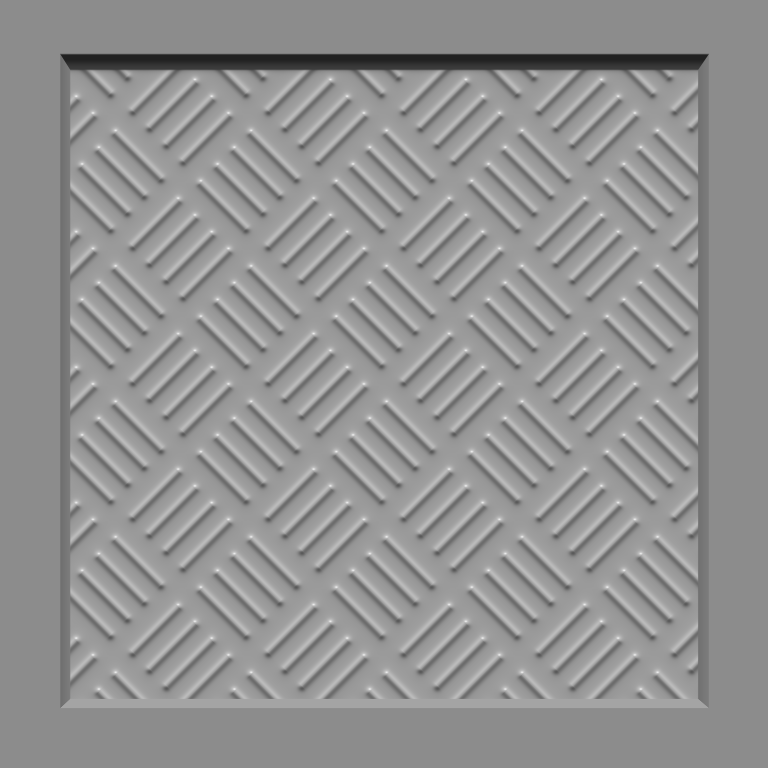
This texture map is drawn by a WebGL 2 fragment shader. Its source:

```glsl
#version 300 es
precision highp float;
// Steel tread plate: groups of four raised bars, alternating in diagonal
// direction, sunk in a plain frame with a mitred bevel. Bars are summed as
// soft ridges whose slope is lit from straight above.

uniform vec2 u_resolution;
out vec4 fragColor;

// Lit slope of one group of four bars; q is relative to the group centre.
// x: sharp ridge, y: faint wide halo.
vec2 barGroup(vec2 q, vec2 along) {
    vec2 across = vec2(-along.y, along.x);
    vec2 slope = vec2(0.0);
    for (int i = 0; i < 4; i++) {
        vec2 r = q - across * (float(i) - 1.5) * 0.175;
        r -= along * clamp(dot(r, along), -0.235, 0.235);
        float d2 = dot(r, r);
        slope.x += r.y / 0.02 * exp(0.5 - 0.5 * d2 / (0.02 * 0.02));
        slope.y += r.y / 0.045 * exp(0.5 - 0.5 * d2 / (0.045 * 0.045));
    }
    return slope;
}

float treadPlate(vec2 uv) {
    vec2 p = (uv - 0.5) / 0.1764;
    vec2 falling = fract(p + vec2(0.5, 0.0)) - 0.5;
    vec2 rising = fract(p + vec2(0.0, 0.5)) - 0.5;
    vec2 slope = barGroup(falling, vec2(0.7071, -0.7071))
               + barGroup(rising, vec2(0.7071, 0.7071));

    // Lit flanks, dark flanks, and a glint on the upper bar ends
    float lit = max(slope.x, 0.0);
    float dark = max(-slope.x, 0.0);
    return 0.605 + 0.15 * lit - 0.24 * dark + 0.15 * pow(lit, 8.0) + 0.025 * slope.y;
}

void main() {
    vec2 uv = gl_FragCoord.xy / u_resolution;

    // Depth into the bevel from each side: 0 at the outer rim, 1 at the plate
    float left = (uv.x - 0.0785) / 0.0130;
    float right = (0.9230 - uv.x) / 0.0140;
    float bottom = (uv.y - 0.0780) / 0.0120;
    float top = (0.9295 - uv.y) / 0.0205;
    float sides = min(left, right);
    float depth = min(sides, min(bottom, top));
    float soft = 0.75 / (0.0135 * min(u_resolution.x, u_resolution.y));

    // Bevel faces joined along the mitres
    float bevel = left < right ? mix(0.43, 0.49, clamp(left, 0.0, 1.0))
                               : mix(0.49, 0.44, clamp(right, 0.0, 1.0));
    bevel = mix(bevel, 0.645, smoothstep(-soft, soft, sides - bottom));
    float topFace = mix(0.13, 0.23, smoothstep(0.3, 0.9, top));
    bevel = mix(bevel, topFace, smoothstep(-soft, soft, min(sides, bottom) - top));

    // Plate with a thin contact shadow under the top edge
    float plate = treadPlate(uv);
    plate *= 1.0 - 0.2 * exp(-max(top - 1.0, 0.0) * 7.0);

    float grey = mix(0.549, bevel, smoothstep(-soft, soft, depth));
    grey = mix(grey, plate, smoothstep(1.0 - soft, 1.0 + soft, depth));
    fragColor = vec4(vec3(clamp(grey, 0.0, 1.0)), 1.0);
}
```
